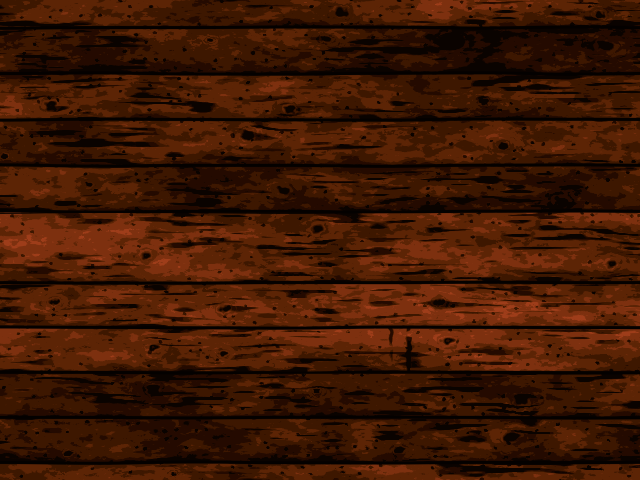
Reproduce this texture procedurally as a Shadertoy shader.

```glsl
// Ten weathered horizontal planks with dark seams, the fifth full one wider.
// Layered noise makes blotches, grain and cracks; hashed knots and pits are
// added, then the tone is posterised into six browns.

float hash(vec2 p) {
    p = fract(p * vec2(0.1031, 0.1137));
    p += dot(p, p.yx + 33.33);
    return fract((p.x + p.y) * p.x * 17.0 + p.y * 43.0);
}

float noise(vec2 p) {
    vec2 i = floor(p), f = fract(p);
    f = f * f * (3.0 - 2.0 * f);
    return mix(mix(hash(i), hash(i + vec2(1, 0)), f.x),
               mix(hash(i + vec2(0, 1)), hash(i + vec2(1, 1)), f.x), f.y);
}

float fbm(vec2 p) {
    float sum = 0.0, amp = 0.53;
    for (int i = 0; i < 4; i++) {
        sum += amp * noise(p);
        p = p * 2.03 + 17.7;
        amp *= 0.5;
    }
    return sum;
}

// Returns plank index, distance below its top seam, and its height
vec3 plankAt(float down) {
    float s = down - 0.0573;
    if (s < 0.3837) {
        float i = floor(s / 0.0959);
        return vec3(mod(i, 10.0), s - i * 0.0959, 0.0959);
    }
    if (s < 0.5312) return vec3(4.0, s - 0.3837, 0.1475);
    float i = floor((s - 0.5312) / 0.0938);
    return vec3(5.0 + i, s - 0.5312 - i * 0.0938, 0.0938);
}

// x: darkness of a knot with rings, y: how strongly it bends the grain
vec2 knot(vec2 d, float radius, float seed) {
    float r = length(d * vec2(0.8, 1.2)) / radius;
    r += 0.7 * (noise(d / radius * 1.5 + seed) - 0.5);
    float core = 1.0 - smoothstep(0.5, 1.1, r);
    float rings = smoothstep(0.1, 0.9, sin(r * 5.0)) * exp(-r * 0.6);
    return vec2(3.0 * core + 1.3 * rings, exp(-r * r * 0.2));
}

// Small irregular pits, one possible per cell
float pits(vec2 p, float density) {
    vec2 cell = floor(p);
    vec2 centre = 0.3 + 0.4 * vec2(hash(cell + 3.1), hash(cell + 8.7));
    float d = length(fract(p) - centre) + 0.2 * (noise(p * 5.0) - 0.5);
    return step(1.0 - density, hash(cell)) * (1.0 - smoothstep(0.1, 0.24, d));
}

vec3 woodColour(float tone) {
    vec3 browns[6] = vec3[6](
        vec3(0.04, 0.01, 0.00), vec3(0.14, 0.04, 0.00), vec3(0.24, 0.09, 0.00),
        vec3(0.36, 0.14, 0.02), vec3(0.49, 0.19, 0.06), vec3(0.62, 0.24, 0.10));
    float t = clamp(tone, 0.0, 4.999);
    float blend = clamp(fwidth(tone) * 0.6, 0.03, 0.5);
    int i = int(t);
    return mix(browns[i], browns[i + 1],
               smoothstep(0.5 - blend, 0.5 + blend, fract(t)));
}

void mainImage(out vec4 fragColor, in vec2 fragCoord) {
    vec2 p = fragCoord / iResolution.y;
    p.y = 1.0 - p.y;
    float wave = 0.003 * (noise(vec2(p.x * 5.0, floor(p.y * 9.0))) - 0.5);
    vec3 plank = plankAt(p.y + wave);
    float id = plank.x;
    float seed = id * 13.7 + 5.0;
    vec2 q = vec2(p.x, plank.y);

    // Knots: three per plank, plus one large eye
    float dark = 0.0, bend = 0.0;
    for (int i = 0; i < 3; i++) {
        vec2 key = vec2(seed, float(i) * 7.3 + 1.0);
        vec2 centre = vec2((float(i) + hash(key)) * 0.444,
                           plank.z * mix(0.2, 0.8, hash(key + 2.6)));
        vec2 k = knot(q - centre, mix(0.005, 0.014, hash(key + 5.2)), seed);
        dark += k.x;
        bend += k.y * (q.y - centre.y);
    }
    if (id == 0.0) dark += knot((q - vec2(0.94, 0.03)) * vec2(0.7, 1.0), 0.018, 3.0).x;

    // Grain direction, broad blotches and fine mottling
    vec2 g = q + seed;
    g.y += 0.012 * noise(vec2(g.x * 5.0, g.y * 12.0)) - 0.6 * bend;
    float base[10] = float[10](1.7, 2.5, 2.6, 2.0, 3.1, 3.7, 3.3, 2.0, 1.9, 2.6);
    float tone = base[int(id)];
    tone += 2.0 * (noise(g * vec2(4.0, 14.0)) - 0.5);
    tone += 3.0 * (fbm(g * vec2(14.0, 45.0)) - 0.5);
    tone += 1.8 * (fbm(g * vec2(65.0, 130.0)) - 0.5);

    // Thin cracks along the grain, and pits
    float worn = smoothstep(0.3, 0.65, noise(g * vec2(5.0, 22.0) + 9.0));
    float crack = noise(g * vec2(17.0, 170.0));
    tone -= 2.6 * worn * smoothstep(0.64, 0.82, crack);
    tone -= 2.4 * pits(g * vec2(48.0, 62.0), 0.16) + dark;

    // Twin rusty nail streaks on one plank
    float streak = abs(abs(q.x - 0.833 + 0.006 * (noise(q * 90.0) - 0.5)) - 0.019);
    if (id == 6.0) tone -= 3.0 * (1.0 - smoothstep(0.002, 0.006, streak))
        * smoothstep(0.3, 0.5, noise(vec2(q.x * 30.0, q.y * 70.0)));

    // Grime by the lower edge, then the black seam
    float below = plank.z - plank.y;
    float edge = min(plank.y, below);
    tone -= 1.8 * exp(-below / 0.009) + 0.7 * exp(-plank.y / 0.005);
    float aa = 0.7 / iResolution.y;
    float seam = smoothstep(0.0032 - aa, 0.0032 + aa, edge);
    fragColor = vec4(mix(vec3(0.015, 0.003, 0.0), woodColour(tone), seam), 1.0);
}
```
